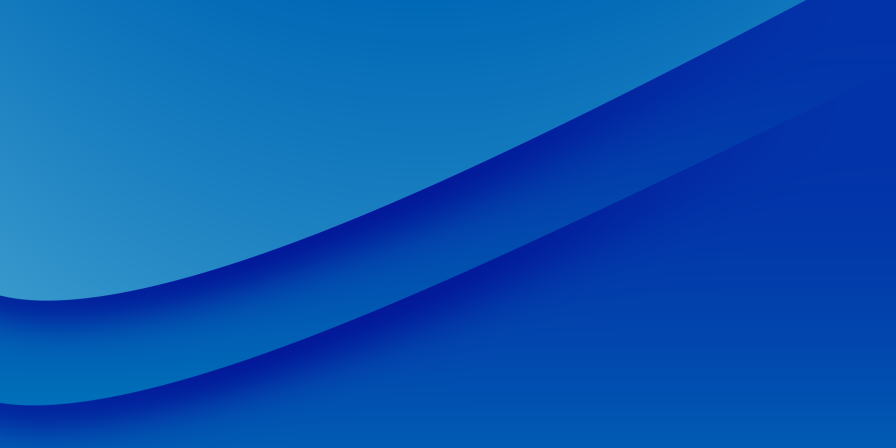
This background is drawn by a Shadertoy shader. Its source:

```glsl
// Two smooth swooping sheets in blue, rising to the right over a deep blue ground.
// Each sheet edge is a line plus decaying exponentials; the layer under it
// gets a vertical gradient and a soft shadow that fades along the edge.

#define ASPECT 2.0           // canvas width in units of its height
#define EDGE_SLOPE 0.55      // slope of both edges far to the right
#define EDGE_DECAY 1.75      // how quickly the edges straighten
#define SHADOW_WIDTH 0.065   // shadow reach at the left side
#define SHADOW_SPREAD 0.03   // growth of that reach towards the right
#define GRADIENT_POWER 1.7   // falloff of the vertical gradients

const vec3 SKY_DEEP  = vec3(0.00, 0.41, 0.715);
const vec3 SKY_LIGHT = vec3(0.22, 0.60, 0.80);
const vec3 BLUE_DEEP = vec3(0.01, 0.20, 0.66);
const vec3 BLUE_LIGHT = vec3(0.00, 0.43, 0.72);
const vec3 NAVY      = vec3(0.01, 0.09, 0.60);

// Height of the upper sheet's lower edge
float upperEdge(float x) {
    return EDGE_SLOPE * x + 0.32 * exp(-EDGE_DECAY * x)
         + 0.024 * exp(-10.0 * x) - 0.0035;
}

// Height of the middle band's lower edge
float lowerEdge(float x) {
    float gap = 0.224 + 0.02 * (x - 0.7) * (x - 0.7) + 0.006 * exp(-10.0 * x);
    return upperEdge(x) - gap;
}

// Upper sheet: brightest at the lower left, deepest at the top centre
vec3 skyColor(vec2 p) {
    float light = 0.95 * (1.0 - p.y) + 0.4 * (p.x - 0.95) * (p.x - 0.95);
    return mix(SKY_DEEP, SKY_LIGHT, clamp(light, 0.0, 1.0));
}

// Layer lit from below, reaching its deep tone at height top,
// with the shadow cast from an edge at the given depth above it
vec3 shadedLayer(vec2 p, float top, float depth) {
    float light = pow(clamp((top - p.y) / 0.83, 0.0, 1.0), GRADIENT_POWER);
    vec3 base = mix(BLUE_DEEP, BLUE_LIGHT, light);

    float reach = max(depth, 0.0) / (SHADOW_WIDTH + SHADOW_SPREAD * p.x);
    float strength = mix(0.75, 0.95, smoothstep(0.0, 0.6, p.x))
                   * (1.0 - smoothstep(0.9, 1.95, p.x));
    return mix(base, NAVY, strength * exp(-reach * reach));
}

void mainImage(out vec4 fragColor, in vec2 fragCoord) {
    vec2 p = fragCoord / iResolution.xy * vec2(ASPECT, 1.0);
    float soft = 0.75 / iResolution.y;

    // Signed heights above the two edges
    float aboveUpper = p.y - upperEdge(p.x);
    float aboveLower = p.y - lowerEdge(p.x);

    // Stack the layers from back to front
    vec3 color = shadedLayer(p, 0.67, -aboveLower);
    vec3 band = shadedLayer(p, 0.95, -aboveUpper);
    color = mix(color, band, smoothstep(-soft, soft, aboveLower));
    color = mix(color, skyColor(p), smoothstep(-soft, soft, aboveUpper));

    fragColor = vec4(color, 1.0);
}
```
